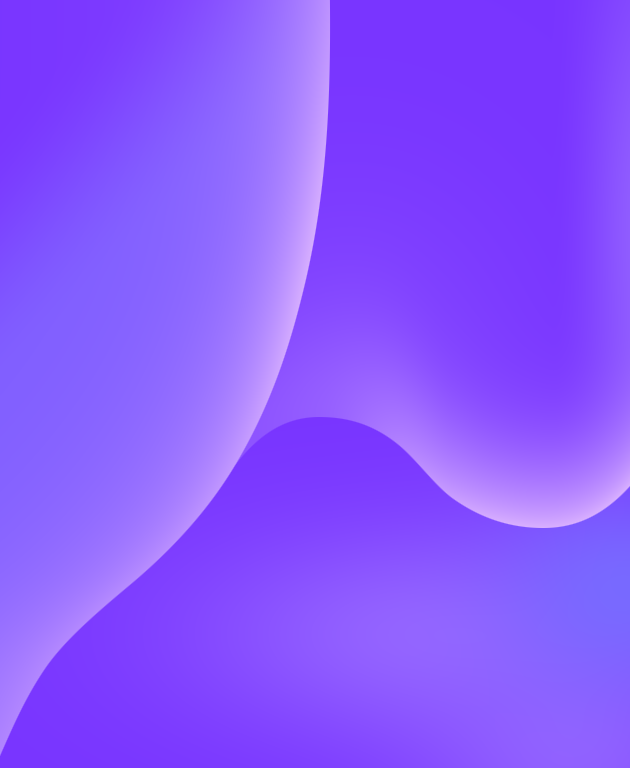
Write a Shadertoy shader that draws this background.

```glsl
// Three overlapping violet sheets with softly lit rims.
// Two smooth splines bound the sheets; each sheet is shaded by gradients,
// elliptical glows and a falloff measured from its own rim.

const float ASPECT = 0.823;
const vec3 VIOLET = vec3(0.472, 0.205, 1.0);
const vec3 PERIWINKLE = vec3(0.495, 0.365, 1.0);
const vec3 BLUE = vec3(0.465, 0.425, 1.0);
const vec3 LILAC = vec3(0.60, 0.425, 1.0);
const vec3 ORCHID = vec3(0.69, 0.51, 1.0);
const vec3 BLUSH = vec3(0.91, 0.76, 1.0);

// Cubic Hermite piece; a knot holds (position, value, slope).
float hermite(float t, vec3 a, vec3 b) {
    float span = b.x - a.x;
    float s = clamp((t - a.x) / span, 0.0, 1.0);
    float r = 1.0 - s;
    return r * r * ((1.0 + 2.0 * s) * a.y + s * span * a.z)
         + s * s * ((3.0 - 2.0 * s) * b.y - r * span * b.z);
}

// Chain of pieces through knots in ascending order.
float spline(float t, vec3 knots[6]) {
    float value = knots[0].y;
    for (int i = 0; i < 5; i++) {
        if (t >= knots[i].x) value = hermite(t, knots[i], knots[i + 1]);
    }
    return value;
}

// Right-hand limit of the left sheet, as x for a given y.
float leftRim(float y) {
    return spline(y, vec3[6](
        vec3(0.0, -0.007, 0.45), vec3(0.129, 0.0586, 0.68),
        vec3(0.238, 0.1693, 1.2), vec3(0.3945, 0.3073, 0.6),
        vec3(0.629, 0.398, 0.24), vec3(1.0, 0.431, -0.01)));
}

// Crest of the lower sheet, as y for a given x.
float crest(float x) {
    return spline(x, vec3[6](
        vec3(0.3073, 0.3945, 1.3), vec3(0.4167, 0.457, 0.0),
        vec3(0.5208, 0.4206, -0.82), vec3(0.5924, 0.3503, -0.7),
        vec3(0.7096, 0.3125, 0.0), vec3(0.823, 0.367, 1.1)));
}

float bell(float x) {
    return exp(-x * x);
}

float glow(vec2 p, vec2 center, vec2 radius) {
    return bell(length((p - center) / radius));
}

// Smooth coverage of the side where d is positive.
float cover(float d) {
    return clamp(d / max(fwidth(d), 1e-5) + 0.5, 0.0, 1.0);
}

// Left sheet: violet corner, wide orchid falloff, narrow blush rim.
vec3 leftSheet(vec2 p, float depth) {
    float d = max(depth, 0.0);
    float low = 1.0 - smoothstep(0.1, 0.7, p.y);
    vec3 color = mix(VIOLET, PERIWINKLE, smoothstep(0.15, 0.5, p.x + 1.0 - p.y));
    color = mix(color, ORCHID, 0.85 * exp(-d / mix(0.115, 0.19, low)));
    float rim = 0.12 + 0.6 * bell((p.y - 0.66) / 0.32);
    return mix(color, BLUSH, rim * exp(-d / 0.045));
}

// Upper sheet: lit from the crest below and along the right side.
vec3 upperSheet(vec2 p, float height) {
    float h = max(height, 0.0);
    vec3 color = mix(VIOLET, LILAC, 0.32 * glow(p, vec2(0.46, 0.50), vec2(0.22, 0.26)));
    float side = smoothstep(0.72, 0.85, p.x) * bell((p.y - 0.70) / 0.36);
    color = mix(color, LILAC, 0.8 * side);
    float reach = smoothstep(0.32, 0.62, p.x);
    color = mix(color, ORCHID, mix(0.3, 0.75, reach) * bell(h / 0.125));
    float rim = 0.78 * smoothstep(0.42, 0.68, p.x);
    return mix(color, BLUSH, rim * exp(-h / 0.045));
}

// Lower sheet: violet with a lilac pool, a blue side and a lit corner.
vec3 lowerSheet(vec2 p) {
    vec3 color = mix(VIOLET, LILAC, 0.85 * glow(p, vec2(0.56, 0.175), vec2(0.32, 0.145)));
    color = mix(color, LILAC, 0.75 * glow(p, vec2(0.75, 0.02), vec2(0.20, 0.15)));
    return mix(color, BLUE, 0.9 * glow(p, vec2(0.82, 0.235), vec2(0.17, 0.14)));
}

void mainImage(out vec4 fragColor, in vec2 fragCoord) {
    vec2 p = fragCoord / iResolution.xy * vec2(ASPECT, 1.0);
    float depth = leftRim(p.y) - p.x;
    float height = p.y - crest(p.x);

    // Stack the sheets from back to front.
    vec3 color = mix(lowerSheet(p), upperSheet(p, height), cover(height));
    color = mix(color, leftSheet(p, depth), cover(depth));
    fragColor = vec4(color, 1.0);
}
```
